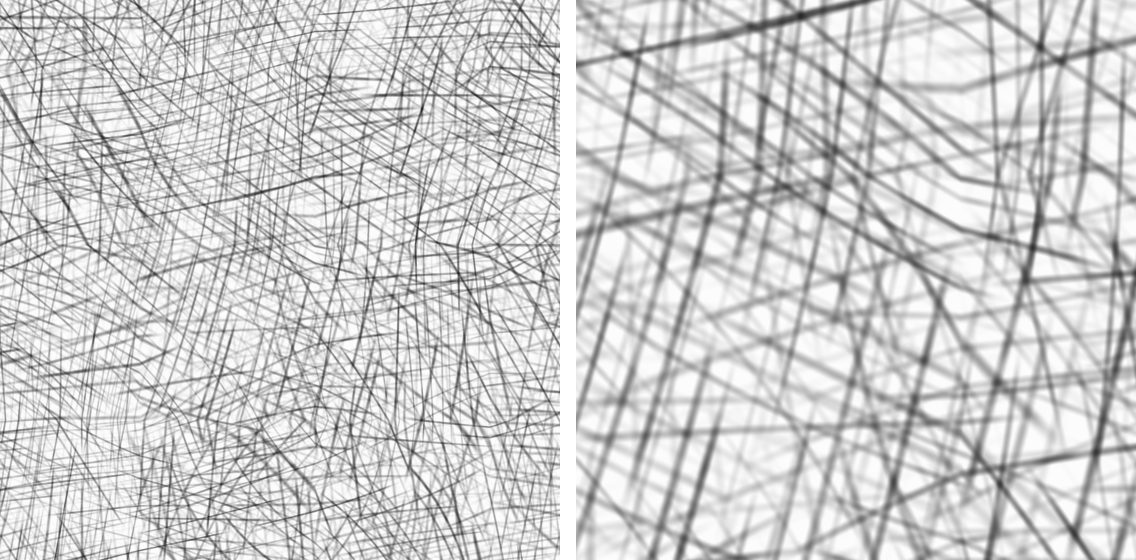
Left: the whole. Right: its middle third, enlarged.
Reproduce this pattern procedurally as a three.js fragment shader.

```glsl
varying vec2 vUv;

float hash(vec2 p) {
  vec3 q = fract(vec3(p.xyx) * vec3(0.1031, 0.1030, 0.0973));
  q += dot(q, q.yzx + 33.33);
  return fract((q.x + q.y) * q.z);
}

// Value noise without smoothing, so that it creases at the lattice
float creased(vec2 p) {
  vec2 i = floor(p), f = p - i;
  return mix(mix(hash(i), hash(i + vec2(1.0, 0.0)), f.x),
             mix(hash(i + vec2(0.0, 1.0)), hash(i + vec2(1.0, 1.0)), f.x), f.y);
}

float noise(vec2 p) {
  vec2 i = floor(p), f = p - i;
  return creased(i + f * f * (3.0 - 2.0 * f));
}

// Ink of one layer: parallel strokes that bend at shared creases
float hatchLayer(vec2 p, float layer) {
  float angle = layer * 1.08 + 0.3 * hash(vec2(layer, 3.0));
  angle -= 0.1 * sin(4.0 * angle);
  vec2 across = vec2(-sin(angle), cos(angle));
  float t = dot(p, vec2(across.y, -across.x));
  float bend = 0.17 * creased(p * 3.2 + 0.2 + layer * 17.0);

  // Rows with loose spacing and slightly differing slopes
  float spacing = mix(0.018, 0.023, hash(vec2(layer, 8.0)));
  float row = (dot(p, across) + bend) / spacing + 200.0;
  float id = floor(row) + layer * 331.0;
  float shift = 0.3 * (hash(vec2(id, 1.0)) - 0.5)
              + 0.26 * (noise(vec2(t * 4.0 + 20.0, id)) - 0.5);
  float d = abs(fract(row) - 0.5 - shift) * spacing;
  float line = 1.0 - smoothstep(0.0, 0.0038, d);

  // Each row breaks into strokes, each with its own darkness
  float start = t * 3.2 + 50.0 + hash(vec2(id, 2.0));
  float f = fract(start);
  float tone = 0.64 * pow(hash(vec2(id, floor(start))), 1.7);
  float ends = smoothstep(0.0, 0.16, f) * smoothstep(0.0, 0.16, 0.95 - f);

  // Dry grain and slow changes of pressure
  float grain = mix(0.6, 1.1, noise(vec2(t * 80.0 + 200.0, id)));
  float pressure = mix(0.4, 1.1, noise(p * 4.0 + layer * 23.7));
  return line * ends * tone * grain * pressure;
}

void main() {
  float paper = 0.99;
  for (int i = 0; i < 9; i++) {
    paper *= 1.0 - hatchLayer(vUv, float(i) + 1.0);
  }
  gl_FragColor = vec4(vec3(paper), 1.0);
}
```
